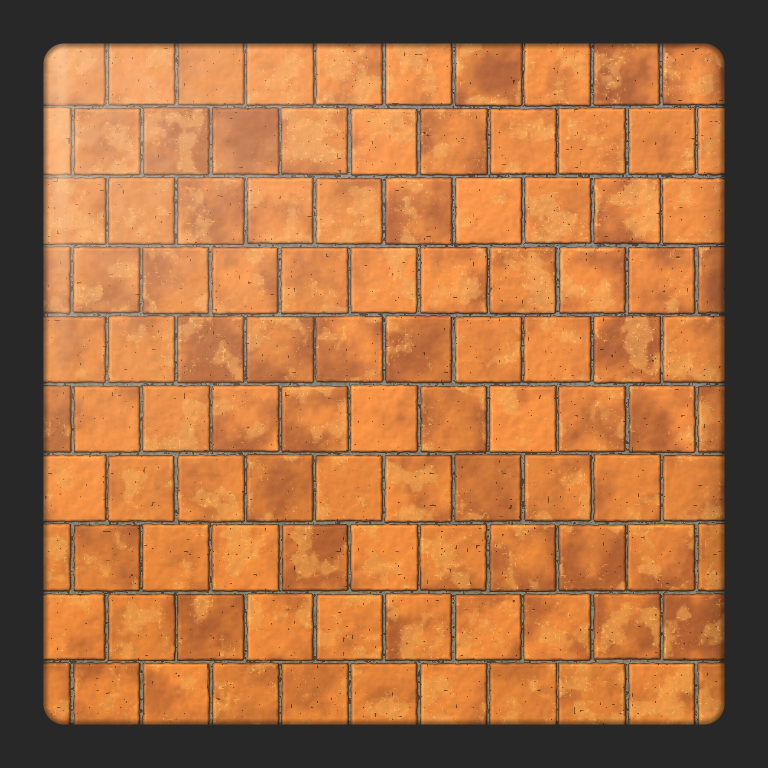
Give the GLSL for this texture, as a WebGL 1 fragment shader.

```glsl
precision highp float;
// Ten by ten terracotta tiles in half-offset rows with grey grout, on a rounded panel over charcoal.
uniform vec2 u_resolution;

const float REPEATS = 10.0;
const float PITCH = 0.0903;      // tile spacing in canvas units
const float PANEL_HALF = 0.4434;
const float PANEL_RADIUS = 0.027;

const vec3 BACKDROP = vec3(0.158);
const vec3 ORANGE = vec3(0.94, 0.565, 0.275);
const vec3 BROWN = vec3(0.66, 0.37, 0.22);
const vec3 SAND = vec3(0.96, 0.67, 0.36);
const vec3 SPECKLE = vec3(0.99, 0.76, 0.42);
const vec3 SHEEN = vec3(1.0, 0.82, 0.65);
const vec3 GROUT = vec3(0.57, 0.555, 0.51);
const vec3 CREVICE = vec3(0.19, 0.145, 0.11);

float hash(vec2 p) {
  vec3 q = fract(p.xyx * 0.1031);
  q += dot(q, q.yzx + 33.33);
  return fract((q.x + q.y) * q.z);
}

// Value noise that repeats every "period" cells.
float noise(vec2 p, float period) {
  vec2 i = floor(p), f = fract(p);
  f = f * f * (3.0 - 2.0 * f);
  vec2 a = mod(i, period), b = mod(i + 1.0, period);
  return mix(mix(hash(a), hash(vec2(b.x, a.y)), f.x),
             mix(hash(vec2(a.x, b.y)), hash(b), f.x), f.y);
}

float fbm(vec2 p, float period) {
  float sum = 0.0, gain = 0.53;
  for (int i = 0; i < 4; i++) {
    sum += gain * noise(p, period);
    p *= 2.0;
    period *= 2.0;
    gain *= 0.5;
  }
  return sum;
}

float roundBox(vec2 p, vec2 halfSize, float radius) {
  vec2 d = abs(p) - halfSize + radius;
  return length(max(d, 0.0)) + min(max(d.x, d.y), 0.0) - radius;
}

// Fired clay: brown burns, sandy patches, speckles, pits and fine relief.
vec3 clay(vec2 q, float period, float burn, float tone) {
  vec3 color = ORANGE * (0.95 + 0.09 * tone);
  float cloud = fbm(q * 2.0, period * 2.0);
  color = mix(color, BROWN, 0.85 * smoothstep(0.48, 1.05, cloud + 0.5 * burn * burn));
  float patches = fbm(q * 3.0 + 11.0, period * 3.0);
  color = mix(color, SAND, 0.6 * smoothstep(0.56, 0.68, patches));
  float grain = noise(q * 38.0, period * 38.0);
  color = mix(color, SPECKLE, 0.65 * smoothstep(0.76, 0.94, grain) * smoothstep(0.4, 0.65, patches));
  float pit = noise(q * 24.0 + 5.0, period * 24.0);
  color *= 1.0 - 0.5 * smoothstep(0.93, 0.98, pit);
  float relief = fbm(q * 9.0, period * 9.0) - fbm(q * 9.0 + vec2(-0.35, 0.35), period * 9.0);
  return color * (1.0 + 0.16 * relief);
}

vec3 tiling(vec2 grid, float pixel) {
  // Even rows shift by half a tile; tile numbers wrap.
  float row = floor(grid.y);
  vec2 p = vec2(grid.x + 0.5 * (1.0 - mod(row, 2.0)), grid.y);
  vec2 id = mod(floor(p), REPEATS);
  vec2 local = fract(p) - 0.5;
  vec2 q = local + 0.5 + id * 7.0;
  float period = REPEATS * 7.0;

  // Uneven size and position, with chipped edges.
  vec2 jitter = vec2(hash(id + 3.1), hash(id + 8.7)) - 0.5;
  vec2 halfSize = vec2(0.474, 0.473) + 0.012 * (vec2(hash(id + 21.3), hash(id + 31.9)) - 0.5);
  float chips = fbm(q * 11.0, period * 11.0) - 0.5;
  float d = roundBox(local - 0.014 * jitter, halfSize, 0.025) + 0.026 * chips;

  // Right and lower edges fall into shadow.
  vec2 side = abs(local.x) > abs(local.y) ? vec2(sign(local.x), 0.0) : vec2(0.0, sign(local.y));
  float shaded = step(0.0, dot(side, vec2(1.0, -1.0)));

  vec3 tile = clay(q, period, hash(id + 47.0), hash(id + 61.0));
  tile *= 1.0 - mix(0.12, 0.3, shaded) * smoothstep(-0.035, 0.0, d);
  tile *= 1.0 + 0.1 * (1.0 - shaded) * smoothstep(-0.06, -0.03, d) * smoothstep(-0.008, -0.03, d);

  float sand = fbm(grid * 20.0, REPEATS * 20.0);
  vec3 joint = GROUT * (0.68 + 0.64 * sand);
  float shadow = 1.0 - smoothstep(0.0, mix(0.014, 0.032, shaded), d);
  joint = mix(joint, CREVICE, max(shadow, 0.75 * smoothstep(0.58, 0.72, sand)));
  return mix(tile, joint, smoothstep(-pixel, pixel, d));
}

void main() {
  vec2 uv = gl_FragCoord.xy / u_resolution;
  float pixel = 0.7 / min(u_resolution.x, u_resolution.y);
  vec2 grid = (uv - 0.5) / PITCH + 0.5 * REPEATS;
  float panel = roundBox(uv - 0.5, vec2(PANEL_HALF), PANEL_RADIUS);
  vec3 color = tiling(grid, pixel / PITCH);

  // Glossy light from the upper left, then the rolled rim.
  float gloss = 1.0 - smoothstep(0.0, 0.62, length((uv - vec2(0.08, 0.87)) * vec2(1.0, 0.9)));
  color = mix(color, SHEEN, 0.38 * gloss * (0.8 + 0.4 * noise(grid * 6.0, REPEATS * 6.0)));
  color *= mix(vec3(0.97, 0.94, 0.85), vec3(1.0, 1.0, 1.04), smoothstep(0.1, 0.8, uv.y));
  float band = (uv.x - 0.08) / 0.011;
  color = mix(color, SHEEN, 0.4 * exp(-band * band) * smoothstep(0.35, 0.9, uv.y));
  color *= 1.0 - 0.14 * smoothstep(0.905, 0.94, uv.x);
  color *= 1.0 - 0.4 * smoothstep(-0.009, 0.0, panel);

  color = mix(color, BACKDROP, smoothstep(-pixel, pixel, panel));
  gl_FragColor = vec4(color, 1.0);
}
```
